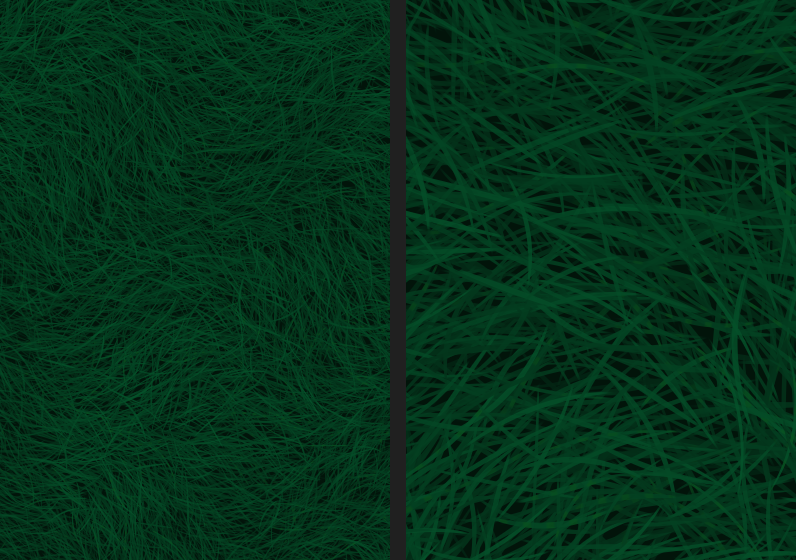
Left, the full canvas; right, a detail of the centre.
Reproduce this texture procedurally as a WebGL 2 fragment shader.

```glsl
#version 300 es
precision highp float;
// Dense mat of fine, curved grass blades in deep green.
// Layers of jittered cells each hold one tapered blade that follows a
// swirling flow field; upper layers are lighter and cover the lower ones.

#define LAYERS 34
#define CELL 0.056
#define HALF_LENGTH 0.053
#define HALF_WIDTH 0.00150
#define ANGLE_SPREAD 1.35
#define BEND 0.5
#define OPACITY 0.84
#define TONE_SPREAD 0.40
#define GROUND vec3(0.008, 0.078, 0.041)
#define LIGHT vec3(0.015, 0.312, 0.160)
#define OLIVE vec3(0.050, 0.350, 0.090)

uniform vec2 u_resolution;
out vec4 outColor;

float hash(vec2 p) {
    return fract(sin(dot(p, vec2(127.1, 311.7))) * 43758.5453);
}

vec4 hash4(vec2 p) {
    vec4 k = vec4(dot(p, vec2(127.1, 311.7)), dot(p, vec2(269.5, 183.3)),
                  dot(p, vec2(419.2, 371.9)), dot(p, vec2(91.7, 233.1)));
    return fract(sin(k) * 43758.5453);
}

float noise(vec2 p) {
    vec2 i = floor(p), f = fract(p);
    f = f * f * (3.0 - 2.0 * f);
    float low = mix(hash(i), hash(i + vec2(1, 0)), f.x);
    float high = mix(hash(i + vec2(0, 1)), hash(i + vec2(1, 1)), f.x);
    return mix(low, high, f.y);
}

// Local growth direction: mostly sideways, with swirls
float flowAngle(vec2 p) {
    vec2 q = p + 0.05 * sin(p.yx * 13.0 + vec2(0.7, 2.1));
    return -0.25 + 0.55 * sin(q.y * 10.0 + q.x * 5.0 + 3.4)
                 + 0.55 * sin(q.x * 12.0 - q.y * 7.0 + 1.2);
}

// Coverage of a bent, tapered blade; along runs from -1 to 1
float bladeMask(vec2 d, float angle, float halfLen, float bend,
                float halfWidth, float pixel, out float along) {
    float c = cos(angle), s = sin(angle);
    vec2 q = vec2(c * d.x + s * d.y, c * d.y - s * d.x);
    along = q.x / halfLen;
    float a2 = along * along;
    float offset = q.y - bend * halfLen * (a2 - 0.3);
    float w = halfWidth * (1.0 - 0.7 * a2);
    float edge = clamp((w - abs(offset)) / pixel + 0.5, 0.0, 1.0);
    return edge * (1.0 - smoothstep(0.8, 1.0, abs(along)));
}

void main() {
    vec2 p = gl_FragCoord.xy / u_resolution.y;
    float pixel = 1.0 / u_resolution.y;

    // Broad patches of thicker and thinner growth
    float patches = noise(p * vec2(5.0, 8.0) + 4.0);
    float growth = mix(0.74, 1.0, smoothstep(0.1, 0.6, patches));
    float toneShift = 0.10 * (noise(p * 4.0 + 17.0) - 0.5);
    vec3 color = GROUND;

    for (int layer = 0; layer < LAYERS; layer++) {
        float height = float(layer) / float(LAYERS - 1);
        vec2 shift = vec2(hash(vec2(layer, 3)), hash(vec2(layer, 8)));
        vec2 home = floor(p / CELL + shift);

        for (int j = -1; j <= 1; j++)
        for (int i = -1; i <= 1; i++) {
            vec2 cell = home + vec2(i, j);
            vec2 seed = cell + float(layer) * vec2(37.0, 53.0);
            vec4 r = hash4(seed);
            vec2 center = (cell + r.xy - shift) * CELL;
            vec2 d = p - center;
            if (dot(d, d) > CELL * CELL) continue;

            vec4 v = hash4(seed + 71.3);
            float angle = flowAngle(center)
                        + ANGLE_SPREAD * (r.z + v.x - 1.0);
            float halfLen = HALF_LENGTH * mix(0.6, 1.0, r.w);
            float bend = BEND * (v.y - 0.5);
            float halfWidth = HALF_WIDTH * mix(0.65, 1.25, v.z);
            float along;
            float mask = bladeMask(d, angle, halfLen, bend, halfWidth,
                                   pixel, along);
            if (mask <= 0.0) continue;

            // Lighter toward the top, with a few flecked olive blades
            float tone = mix(0.36, 0.84, height) + toneShift
                       + TONE_SPREAD * (v.w - 0.5) + 0.05 * along;
            vec3 blade = mix(GROUND, LIGHT, clamp(tone, 0.0, 1.05));
            float fleck = step(0.90, fract(v.w * 7.0 + r.x))
                        * smoothstep(0.1, 0.9, sin(along * 17.0 + r.y * 6.0));
            blade = mix(blade, OLIVE, 0.45 * fleck * height);
            color = mix(color, blade, mask * OPACITY * growth);
        }
    }
    outColor = vec4(color, 1.0);
}
```
